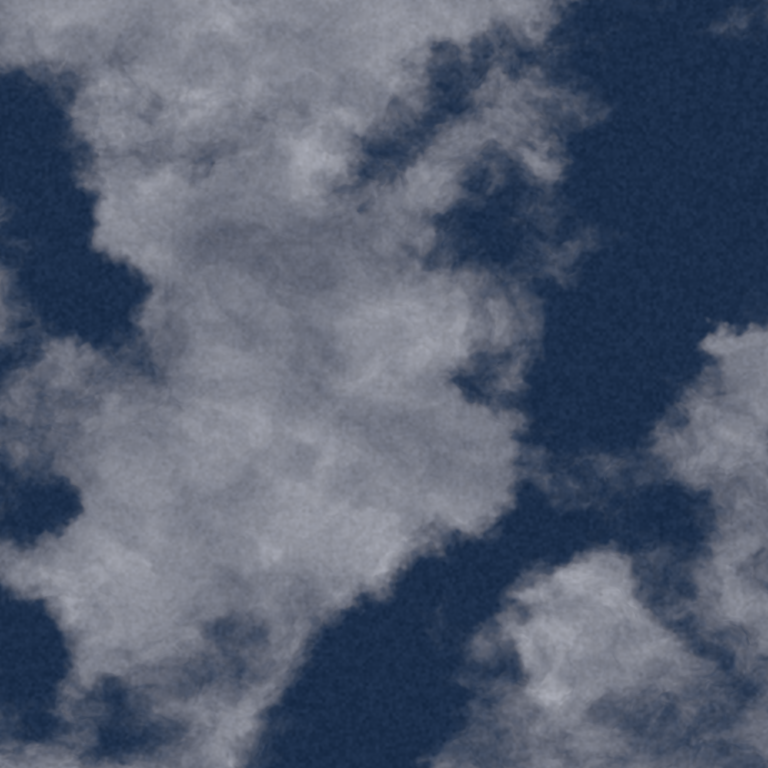
This texture is drawn by a three.js fragment shader. Its source:

```glsl
// Broken grey clouds drifting over a deep blue sky, with faint film grain.
// Soft capsules lay out cloud banks and sky gaps; warped fractal noise frays
// them, and the resulting density is graded from sky blue to pale grey.

varying vec2 vUv;

const vec3 SKY_BLUE = vec3(0.108, 0.182, 0.292);
const vec3 CLOUD_GREY = vec3(0.37, 0.39, 0.45);
const vec3 CLOUD_PALE = vec3(0.58, 0.59, 0.63);

const float CLEAR = -0.32;
const float THIN = 0.22;
const float DULL = 0.46;
const float BASE = 0.54;
const float THICK = 0.73;

float hash(vec2 cell) {
  vec3 q = fract(vec3(cell.xyx) * 0.1031);
  q += dot(q, q.yzx + 33.33);
  return fract((q.x + q.y) * q.z);
}

float valueNoise(vec2 p) {
  vec2 cell = floor(p);
  vec2 f = fract(p);
  vec2 w = f * f * f * (f * (f * 6.0 - 15.0) + 10.0);
  float low = mix(hash(cell), hash(cell + vec2(1.0, 0.0)), w.x);
  float high = mix(hash(cell + vec2(0.0, 1.0)), hash(cell + vec2(1.0)), w.x);
  return mix(low, high, w.y);
}

vec2 rotate(vec2 p, float angle) {
  float c = cos(angle);
  float s = sin(angle);
  return vec2(c * p.x - s * p.y, s * p.x + c * p.y);
}

// Fractal noise centred on zero; each octave is turned to hide the lattice
float fbm(vec2 p, float gain) {
  float sum = 0.0;
  float amplitude = 0.5;
  for (int i = 0; i < 5; i++) {
    sum += amplitude * (valueNoise(p) - 0.5);
    p = rotate(p, 0.65) * 2.03 + vec2(17.3, 9.1);
    amplitude *= gain;
  }
  return sum;
}

// Pull the cover towards a level inside a soft tapered capsule
float paint(float cover, vec2 p, vec2 a, vec2 b, vec2 radii, float level) {
  vec2 axis = b - a;
  float along = clamp(dot(p - a, axis) / dot(axis, axis), 0.0, 1.0);
  float reach = length(p - a - axis * along) / mix(radii.x, radii.y, along);
  return mix(cover, level, 1.0 - smoothstep(0.4, 1.6, reach));
}

float cloudCover(vec2 p) {
  float cover = mix(DULL, BASE, smoothstep(0.0, 0.25, p.x));
  // Thick banks
  cover = paint(cover, p, vec2(0.05, 1.02), vec2(0.52, 1.0), vec2(0.08, 0.11), 0.84);
  cover = paint(cover, p, vec2(0.30, 0.68), vec2(0.46, 0.48), vec2(0.13), THICK);
  cover = paint(cover, p, vec2(0.20, 0.32), vec2(0.55, 0.38), vec2(0.13), THICK);
  // Ragged thin places
  cover = paint(cover, p, vec2(0.08, 0.90), vec2(0.28, 0.82), vec2(0.05), DULL);
  cover = paint(cover, p, vec2(0.45, 0.77), vec2(0.56, 0.90), vec2(0.035), THIN);
  cover = paint(cover, p, vec2(0.56, 0.90), vec2(0.83, 0.96), vec2(0.03), 0.12);
  cover = paint(cover, p, vec2(0.63, 0.74), vec2(0.64, 0.53), vec2(0.045), THIN);
  cover = paint(cover, p, vec2(0.78, 0.42), vec2(0.91, 0.22), vec2(0.07, 0.05), 0.16);
  cover = paint(cover, p, vec2(-0.02, 0.32), vec2(0.08, 0.35), vec2(0.03), 0.16);
  cover = paint(cover, p, vec2(0.36, 0.03), vec2(0.42, 0.08), vec2(0.05), THIN);
  // Open sky
  cover = paint(cover, p, vec2(0.95, 0.80), vec2(0.79, 0.50), vec2(0.22, 0.09), -0.5);
  cover = paint(cover, p, vec2(0.72, 0.31), vec2(0.49, 0.09), vec2(0.05, 0.08), CLEAR);
  cover = paint(cover, p, vec2(0.02, 0.86), vec2(0.11, 0.61), vec2(0.05), -0.1);
  cover = paint(cover, p, vec2(0.0, 0.20), vec2(0.03, 0.14), vec2(0.045), CLEAR);
  // Bright puff at the right edge
  return paint(cover, p, vec2(0.93, 0.55), vec2(1.0, 0.50), vec2(0.03, 0.055), 0.66);
}

void main() {
  // Warp the layout so that every bank has a frayed outline
  vec2 warp = vec2(fbm(vUv * 9.0 + 3.7, 0.6), fbm(vUv * 9.0 + 41.2, 0.6));
  vec2 p = vUv + 0.10 * warp;
  float cover = cloudCover(p);

  // Billows are strongest in thin cloud, streaks run down to the right
  float billowStrength = mix(1.5, 0.6, smoothstep(0.45, 0.72, cover));
  float billows = fbm(vUv * vec2(9.0, 11.0) + 0.5 * warp + 12.4, 0.6);
  float streaks = fbm(rotate(p, 0.5) * vec2(4.0, 11.0) + 27.0, 0.55);
  float height = cover + billowStrength * billows + 0.4 * streaks;
  float density = smoothstep(-0.12, 1.1, height);

  // Grade from sky through grey to pale cloud, with lit crests
  vec3 color = mix(SKY_BLUE, CLOUD_GREY, clamp(density * 2.0, 0.0, 1.0));
  color = mix(color, CLOUD_PALE, clamp(density * 2.0 - 1.0, 0.0, 1.0));
  color += 0.06 * smoothstep(0.8, 1.1, height);

  // Fine soft grain
  float grain = valueNoise(vUv * 230.0) + valueNoise(rotate(vUv, 0.8) * 170.0) - 1.0;
  color += grain * vec3(0.030, 0.032, 0.038);

  gl_FragColor = vec4(color, 1.0);
}
```
